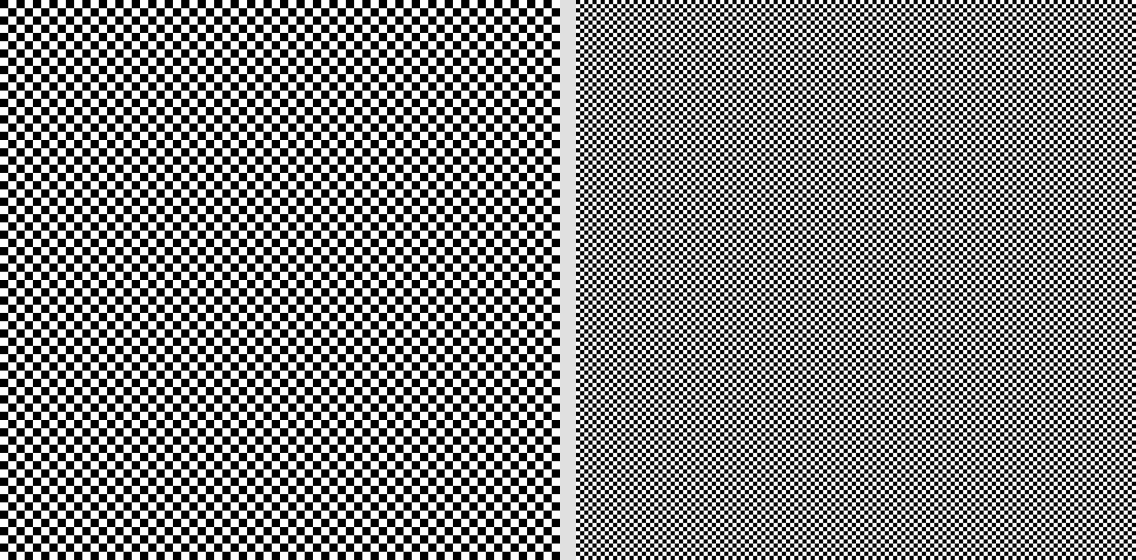
Left, the tile; right, the same tile 2 across and 2 down.
This pattern is drawn by a Shadertoy shader. Its source:

```glsl
// Signed square wave of unit cells, box filtered over one pixel
vec2 cellWave(vec2 p, vec2 pixel) {
    vec2 edgeDistance = 0.5 - abs(mod(p + 0.5, 2.0) - 1.0);
    return clamp(2.0 * edgeDistance / pixel, -1.0, 1.0);
}

void mainImage(out vec4 fragColor, in vec2 fragCoord) {
    // 34 light-dark pairs each way
    vec2 cellsPerPixel = 68.0 / iResolution.xy;
    vec2 wave = cellWave(fragCoord * cellsPerPixel, cellsPerPixel);

    // The product of both waves alternates the squares
    float light = 0.5 + 0.5 * wave.x * wave.y;
    fragColor = vec4(vec3(mix(0.005, 0.995, light)), 1.0);
}
```
